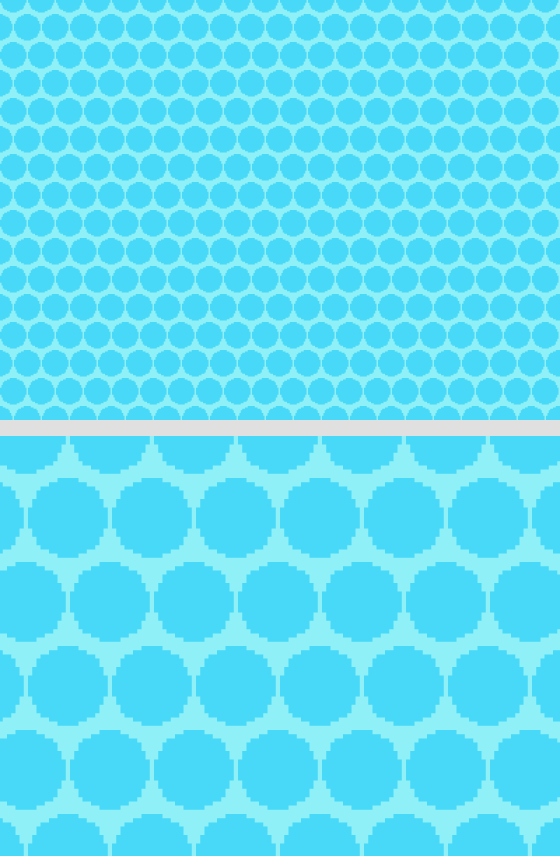
Top: the whole. Bottom: its middle third, enlarged.
Reproduce this pattern procedurally as a WebGL 2 fragment shader.

```glsl
#version 300 es
precision highp float;

uniform vec2 u_resolution;
out vec4 fragColor;

const vec3 DOT_COLOR = vec3(0.28, 0.85, 0.97);
const vec3 GAP_COLOR = vec3(0.56, 0.94, 0.97);
const float ROWS = 15.0;           // dot rows over the canvas height
const float BLOCKS = 20.0;         // square blocks per dot pitch
const float DOT_RADIUS = 9.3;      // in blocks
const float ROW_SHIFT = 10.0;      // sideways step of odd rows, in blocks
const vec2 LATTICE_ORIGIN = vec2(-1.0, 0.0); // block at the centre of a dot
const int SAMPLES = 4;             // smoothing samples per axis

// 1 inside a stepped dot, 0 in the gaps; p is measured in blocks
float steppedDot(vec2 p) {
  vec2 block = floor(p) - LATTICE_ORIGIN;
  float row = floor(block.y / BLOCKS + 0.5);
  block.x -= ROW_SHIFT * mod(row, 2.0);
  vec2 offset = mod(block + 0.5 * BLOCKS, BLOCKS) - 0.5 * BLOCKS;
  return step(dot(offset, offset), DOT_RADIUS * DOT_RADIUS);
}

void main() {
  float blocksPerPixel = ROWS * BLOCKS / u_resolution.y;

  // Average a small grid to smooth the block edges
  float coverage = 0.0;
  for (int j = 0; j < SAMPLES; j++) {
    for (int i = 0; i < SAMPLES; i++) {
      vec2 jitter = (vec2(i, j) + 0.5) / float(SAMPLES) - 0.5;
      coverage += steppedDot((gl_FragCoord.xy + jitter) * blocksPerPixel);
    }
  }
  coverage /= float(SAMPLES * SAMPLES);

  fragColor = vec4(mix(GAP_COLOR, DOT_COLOR, coverage), 1.0);
}
```
